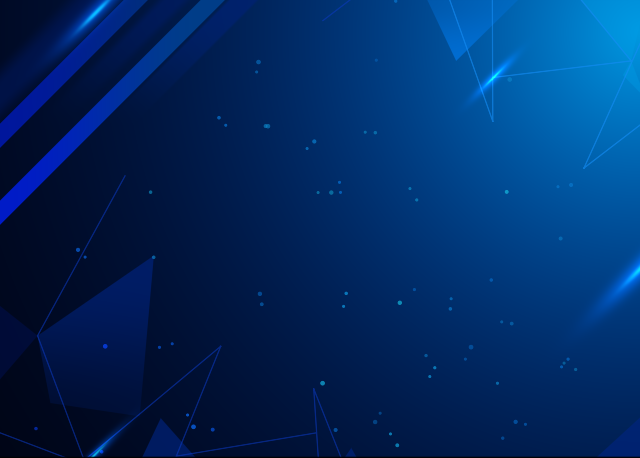
Write a WebGL 1 fragment shader that draws this background.

```glsl
precision highp float;
// Deep blue abstract backdrop: a radial glow from the upper right, diagonal
// ribbons at the upper left, translucent shards, thin wire lines, glowing
// diagonal streaks and hashed dot pairs. Lengths are in units of canvas height.
uniform vec2 u_resolution;

float hash(vec2 c) {
  return fract(sin(dot(c, vec2(127.1, 311.7))) * 43758.5);
}

// Signed distance to the line a-b, positive on its left
float side(vec2 p, vec2 a, vec2 b) {
  vec2 e = normalize(b - a);
  return e.x * (p.y - a.y) - e.y * (p.x - a.x);
}

// Filled convex shapes, corners counterclockwise
float quad(vec2 p, vec2 a, vec2 b, vec2 c, vec2 d) {
  float inside = min(min(side(p, a, b), side(p, b, c)),
                     min(side(p, c, d), side(p, d, a)));
  return smoothstep(-0.0015, 0.0015, inside);
}

float tri(vec2 p, vec2 a, vec2 b, vec2 c) {
  return quad(p, a, b, c, mix(c, a, 0.5));
}

float wire(vec2 p, vec2 a, vec2 b) {
  vec2 q = p - a, e = b - a;
  float d = length(q - e * clamp(dot(q, e) / dot(e, e), 0.0, 1.0));
  return smoothstep(0.0026, 0.0003, d);
}

// Soft band across the diagonal coordinate s
float band(float s, float lo, float hi, float soft) {
  return smoothstep(lo - soft, lo + soft, s) * smoothstep(hi + soft, hi - soft, s);
}

// Diagonal light streak: wide blue halo plus a narrow cyan core
vec3 streak(vec2 p, vec2 center, float len, float width) {
  vec2 q = p - center;
  vec2 r = vec2(q.x + q.y, q.x - q.y) * 0.7071 / vec2(len, width);
  float halo = exp(-dot(r, r));
  float core = exp(-dot(r * r, vec2(6.0, 14.0)));
  return halo * vec3(0.0, 0.18, 0.45) + core * vec3(0.04, 0.5, 0.35);
}

float disc(vec2 p, vec2 center, float radius) {
  return smoothstep(radius + 0.0012, radius - 0.0012, length(p - center));
}

// One jittered dot and a smaller companion per grid cell, kept by chance
vec4 dots(vec2 p, float cell, float seed, float keep) {
  vec2 id = floor(p / cell);
  vec2 key = id + seed;
  vec2 center = (id + 0.25 + 0.5 * vec2(hash(key), hash(key + 17.3))) * cell;
  float angle = 6.283 * hash(key + 31.1);
  vec2 offset = 0.17 * cell * vec2(cos(angle), sin(angle));
  float radius = mix(0.0032, 0.0052, hash(key + 5.9));
  float shape = disc(p, center, radius)
              + disc(p, center + offset, 0.0033) * step(0.4, hash(key + 3.7));
  float shown = step(hash(key + 41.7), keep);
  shown *= step(center.y - 0.4, center.x * 1.05);        // clear of the ribbons
  float corner = smoothstep(0.6, 0.35, length(center));
  vec3 tint = mix(vec3(0.02, 0.4, 0.76), vec3(0.08, 0.7, 0.84), pow(hash(key + 9.1), 2.0));
  tint = mix(tint, vec3(0.03, 0.24, 0.95), corner);
  return vec4(tint, min(shape, 1.0) * shown * mix(0.45, 0.85, hash(key + 23.5)));
}

void main() {
  vec2 p = gl_FragCoord.xy / u_resolution.y;

  // Radial background
  float d = length(p - vec2(1.4, 0.93));
  vec3 col = vec3(0.0, 0.6 * exp(-1.4 * d - 0.38 * d * d),
                  0.88 * exp(-0.75 * d - 0.38 * d * d));

  // Diagonal ribbons
  float s = p.x + 1.0 - p.y;
  float fade = smoothstep(0.72, 1.0, p.y);
  vec3 ribbon = mix(vec3(0.0, 0.11, 0.83), vec3(0.0, 0.25, 0.55), smoothstep(0.0, 0.45, p.x));
  col = mix(col, vec3(0.0, 0.1, 0.4), 0.5 * band(s, 0.16, 0.25, 0.03));
  col = mix(col, vec3(0.0, 0.11, 0.42), 0.55 * fade * band(s, 0.35, 0.41, 0.015));
  col = mix(col, vec3(0.0, 0.13, 0.45), 0.75 * fade * band(s, 0.5, 0.563, 0.005));
  col = mix(col, ribbon, 0.68 * band(s, 0.27, 0.323, 0.002));
  col = mix(col, ribbon, 0.93 * band(s, 0.438, 0.491, 0.002));

  // Shards at the lower left and along the bottom
  float shard = quad(p, vec2(0.336, 0.442), vec2(0.082, 0.267), vec2(0.11, 0.12), vec2(0.305, 0.091));
  col = mix(col, vec3(0.0, 0.12, 0.43), shard * mix(0.25, 0.85, smoothstep(0.08, 0.42, p.y)));
  shard = tri(p, vec2(-0.01, 0.34), vec2(-0.01, 0.16), vec2(0.082, 0.267));
  col = mix(col, vec3(0.0, 0.06, 0.32), 0.5 * shard);
  shard = tri(p, vec2(0.351, 0.087), vec2(0.305, -0.01), vec2(0.437, -0.01))
        + tri(p, vec2(0.767, 0.022), vec2(0.745, -0.01), vec2(0.785, -0.01))
        + tri(p, vec2(1.41, 0.1), vec2(1.29, -0.01), vec2(1.41, -0.01));
  col = mix(col, vec3(0.0, 0.14, 0.5), 0.65 * shard);

  // Shards at the upper right
  shard = tri(p, vec2(0.933, 1.0), vec2(0.996, 0.867), vec2(1.131, 1.0));
  col = mix(col, vec3(0.0, 0.45, 0.87), shard * mix(0.8, 0.35, smoothstep(0.87, 1.0, p.y)));
  shard = tri(p, vec2(1.269, 1.0), vec2(1.378, 0.867), vec2(1.41, 1.0))
        + tri(p, vec2(1.378, 0.867), vec2(1.36, 0.836), vec2(1.41, 0.785));
  col = mix(col, vec3(0.0, 0.62, 0.91), 0.35 * shard);

  // Wire lines, dim on the left and bright on the right
  float dim = wire(p, vec2(0.273, 0.616), vec2(0.082, 0.267)) + wire(p, vec2(0.082, 0.267), vec2(0.182, 0.0))
    + wire(p, vec2(0.482, 0.244), vec2(0.19, 0.0)) + wire(p, vec2(0.482, 0.244), vec2(0.385, 0.004))
    + wire(p, vec2(0.385, 0.004), vec2(0.691, 0.055)) + wire(p, vec2(0.685, 0.151), vec2(0.695, 0.0))
    + wire(p, vec2(0.685, 0.151), vec2(0.745, 0.0)) + wire(p, vec2(0.0, 0.055), vec2(0.145, 0.0))
    + wire(p, vec2(0.705, 0.955), vec2(0.764, 1.0));
  float lit = wire(p, vec2(0.982, 1.0), vec2(1.076, 0.735)) + wire(p, vec2(1.075, 1.0), vec2(1.076, 0.735))
    + wire(p, vec2(1.078, 0.831), vec2(1.378, 0.867)) + wire(p, vec2(1.269, 1.0), vec2(1.378, 0.867))
    + wire(p, vec2(1.4, 0.91), vec2(1.275, 0.633)) + wire(p, vec2(1.275, 0.633), vec2(1.4, 0.729));
  col = mix(col, vec3(0.04, 0.22, 0.75), 0.55 * min(dim, 1.0));
  col = mix(col, vec3(0.08, 0.55, 0.96), 0.6 * min(lit, 1.0));

  // Scattered dots
  vec4 dot1 = dots(p, 0.13, 3.0, 0.42), dot2 = dots(p + 0.04, 0.17, 60.0, 0.42);
  col = mix(mix(col, dot1.rgb, dot1.a), dot2.rgb, dot2.a);

  // Light streaks and the dark rim along the bottom
  col += streak(p, vec2(0.21, 0.973), 0.11, 0.018) + streak(p, vec2(1.078, 0.831), 0.055, 0.009)
       + streak(p, vec2(1.41, 0.425), 0.13, 0.02) + streak(p, vec2(0.205, 0.005), 0.08, 0.01);
  col *= smoothstep(0.0, 0.005, p.y);
  gl_FragColor = vec4(clamp(col, 0.0, 1.0), 1.0);
}
```
